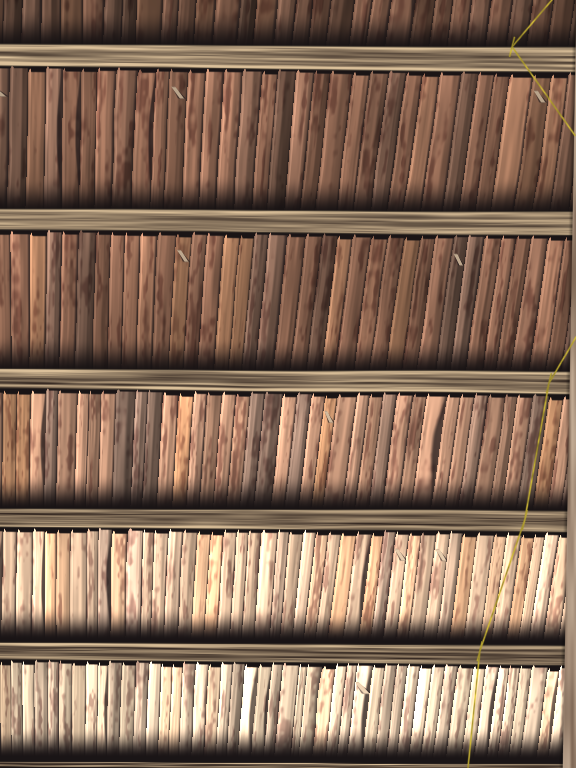
A Shadertoy shader for this texture:

```glsl
// Underside of a thatched roof: rows of overlapping dry leaves between wooden battens, with a yellow cord.

const vec2 CANVAS = vec2(0.75, 1.0);          // proportions of the canvas
const vec3 SHADOW = vec3(0.12, 0.095, 0.10);
const vec3 PALE_LEAF = vec3(0.95, 0.84, 0.71);
const vec3 RED_LEAF = vec3(0.96, 0.69, 0.55);
const vec3 ORANGE_LEAF = vec3(1.10, 0.80, 0.57);
const vec3 GREY_LEAF = vec3(0.70, 0.59, 0.53);
const vec3 WOOD_LIGHT = vec3(0.80, 0.70, 0.56);
const vec3 WOOD_DARK = vec3(0.22, 0.17, 0.14);
const vec3 CORD = vec3(0.76, 0.68, 0.20);

float hash(vec2 p) {
    return fract(sin(dot(p, vec2(127.1, 311.7))) * 43758.5453);
}

float noise(vec2 p) {
    vec2 i = floor(p), f = fract(p);
    f = f * f * (3.0 - 2.0 * f);
    return mix(mix(hash(i), hash(i + vec2(1, 0)), f.x),
               mix(hash(i + vec2(0, 1)), hash(i + vec2(1, 1)), f.x), f.y);
}

float segment(vec2 p, vec2 a, vec2 b) {
    a *= CANVAS; b *= CANVAS;
    vec2 d = b - a;
    return length(p - a - d * clamp(dot(p - a, d) / dot(d, d), 0.0, 1.0));
}

// Battens spread apart towards the top
float battenCentre(float k, float x) {
    return 0.003 + 0.1435 * k + 0.0084 * k * k - 0.005 * mod(k, 2.0)
         - 0.006 * (x - 0.5) + 0.002 * (noise(vec2(x * 4.0, k * 7.0)) - 0.5);
}

float battenHalf(float k, float x) {
    return min(0.004 + 0.01 * k, 0.0115 + 0.0008 * k) + 0.002 * (x - 0.5);
}

vec3 battenColor(float k, float x, float t) {
    float fibre = noise(vec2(x * 3.0 + k * 9.0, t * 4.5 + x * 1.2 + k * 13.0));
    float fine = noise(vec2(x * 14.0, t * 9.0 + k * 31.0));
    float tone = 0.05 + 0.75 * fibre + 0.4 * (fine - 0.5) + 0.06 * (k - 2.5);
    tone += 0.5 * smoothstep(0.45, 0.8, t) + 0.35 * smoothstep(-0.5, -0.8, t);
    vec3 col = mix(WOOD_DARK, WOOD_LIGHT, clamp(tone, 0.0, 1.1));
    return col * (1.0 - 0.5 * smoothstep(0.85, 1.0, abs(t)));
}

vec3 leafRow(vec2 uv, float k, float lo, float hi, float px) {
    // Slanted leaf coordinate: s counts leaves, f runs across one leaf
    float v = (uv.y - lo) / (hi - lo);
    float count = 46.0 - 3.5 * k;
    float lean = 0.01 + 0.17 * smoothstep(0.0, 0.75, uv.x) + 0.05 * (noise(vec2(uv.x * 9.0, k * 5.0)) - 0.5);
    float s = count * (uv.x - lean * (uv.y - hi)) + k * 17.3;
    s += 0.55 * noise(vec2(s * 0.8, k * 3.1)) + 0.07 * noise(vec2(s, v * 3.0));
    float id = floor(s), f = fract(s);
    float aa = 1.2 * count * px / CANVAS.x;
    float h1 = hash(vec2(id, k)), h2 = hash(vec2(id, k + 20.0)), h3 = hash(vec2(id, k + 40.0));

    // Each leaf has its own hue and shade, paler in the lower rows
    float dim = smoothstep(0.0, 3.6, k);
    float midRow = smoothstep(2.2, 0.0, abs(k - 2.0));
    vec3 col = mix(PALE_LEAF, RED_LEAF, smoothstep(0.0, 3.0, k));
    col = mix(col, ORANGE_LEAF, (0.25 + 0.5 * midRow) * smoothstep(0.72, 0.95, h2));
    col = mix(col, GREY_LEAF, smoothstep(0.45, 0.05, h2) * (0.3 + 0.35 * midRow));
    col *= mix(1.1, 0.565, dim) * (0.8 + 0.4 * h1) * (k > 4.5 ? 0.82 : 1.0);
    col *= 0.86 + 0.28 * noise(vec2(uv.x * 6.0 + k * 4.0, v * 1.5 + k * 6.0));

    // Grain, long stains and the folded half
    float grain = noise(vec2(s * 7.0, v * 3.0 + k * 8.0));
    float stain = 0.65 * noise(vec2(s * 3.5, v * 3.5 + k * 11.0)) + 0.35 * noise(vec2(s * 6.0, v * 17.0 + k * 5.0));
    col *= 0.87 + 0.26 * grain;
    col = mix(col, col * vec3(0.66, 0.57, 0.58), 0.75 * smoothstep(0.52, 0.82, stain));
    float fold = 0.45 + 0.3 * h3;
    col *= mix(1.06, 0.72 + 0.24 * h2, smoothstep(fold - aa, fold + aa, f));

    // Bright rib beside a dark gap, some gaps opening into slits
    float rib = smoothstep(0.02, 0.02 + aa, f) * (1.0 - smoothstep(0.12, 0.12 + aa, f));
    col = mix(col, col * 1.25 + 0.03, 0.7 * rib);
    float gap = 0.05 + 0.06 * h1 + 0.22 * step(0.9, h3) * smoothstep(0.1, 0.5, v) * smoothstep(1.0, 0.6, v);
    col = mix(col, SHADOW, 0.68 * smoothstep(1.0 - gap - aa, 1.0 - gap + aa, f));

    // Occasional pale torn flap near the top
    vec2 q = vec2((f - 0.5) / count * CANVAS.x, uv.y - hi + 0.032);
    float flap = abs(q.y + 1.3 * q.x) - 0.0035;
    float torn = step(0.93, hash(vec2(id, k + 60.0))) * smoothstep(0.009, 0.006, abs(q.y));
    col = mix(col, SHADOW, 0.6 * torn * smoothstep(px, -px, flap + q.y * 0.3 - 0.001));
    col = mix(col, PALE_LEAF * mix(1.0, 0.75, dim), torn * smoothstep(px, -px, flap));

    // Ragged leaf tops and deep shade above the lower batten
    float top = hi - 0.002 - 0.006 * h2 + 0.004 * rib;
    col = mix(col, SHADOW * 0.8, smoothstep(top - px, top + px, uv.y));
    float reach = mix(0.042, 0.036, dim) + 0.012 * h1;
    float shade = smoothstep(mix(0.006, -0.006, dim), reach, uv.y - lo);
    return mix(SHADOW * 0.85, col, shade) * mix(1.0, 0.88 + 0.17 * v, dim);
}

void mainImage(out vec4 fragColor, in vec2 fragCoord) {
    vec2 uv = fragCoord / iResolution.xy;
    vec2 p = uv * CANVAS;
    float px = 1.0 / iResolution.y;

    // Row of leaves between two neighbouring battens
    float k = 0.0;
    for (int i = 1; i < 6; i++) k += step(battenCentre(float(i), uv.x), uv.y);
    float lo = battenCentre(k, uv.x) + battenHalf(k, uv.x);
    float hi = battenCentre(k + 1.0, uv.x) - battenHalf(k + 1.0, uv.x);
    vec3 col = leafRow(uv, k, lo, hi, px);

    // Battens
    for (int i = 0; i < 6; i++) {
        float b = float(i), halfW = battenHalf(b, uv.x);
        float d = uv.y - battenCentre(b, uv.x);
        col = mix(col, battenColor(b, uv.x, d / halfW), smoothstep(px, -px, abs(d) - halfW));
    }

    // Upright pole along the right edge
    float edge = 0.977 + 0.024 * uv.y;
    vec3 pole = mix(vec3(0.50, 0.41, 0.34), vec3(0.76, 0.67, 0.58), noise(vec2(uv.x * 160.0, uv.y * 14.0)));
    col *= 1.0 - 0.35 * smoothstep(edge - 0.008, edge, uv.x);
    col = mix(col, pole, smoothstep(edge - px, edge + px, uv.x));

    // Cord tied from batten to batten
    vec2 knotA = vec2(0.889, 0.939), knotB = vec2(0.953, 0.501);
    vec2 knotC = vec2(0.911, 0.323), knotD = vec2(0.833, 0.152);
    float cord = min(segment(p, vec2(0.958, 1.0), knotA), segment(p, knotA, vec2(0.998, 0.824)));
    cord = min(cord, min(segment(p, vec2(1.0, 0.561), knotB), segment(p, knotB, knotC)));
    cord = min(cord, min(segment(p, knotC, knotD), segment(p, knotD, vec2(0.8125, 0.0))));
    vec2 tie = vec2(0.004, 0.012);
    cord = min(cord, min(segment(p, knotA - tie, knotA + tie), segment(p, knotB - tie, knotB + tie)));
    cord = min(cord, min(segment(p, knotC - tie, knotC + tie), segment(p, knotD - tie, knotD + tie)));
    col = mix(col, CORD * (0.75 + 0.4 * noise(p * 150.0)), smoothstep(px, -px, cord - 0.001));

    fragColor = vec4(clamp(col, 0.0, 1.0), 1.0);
}
```
